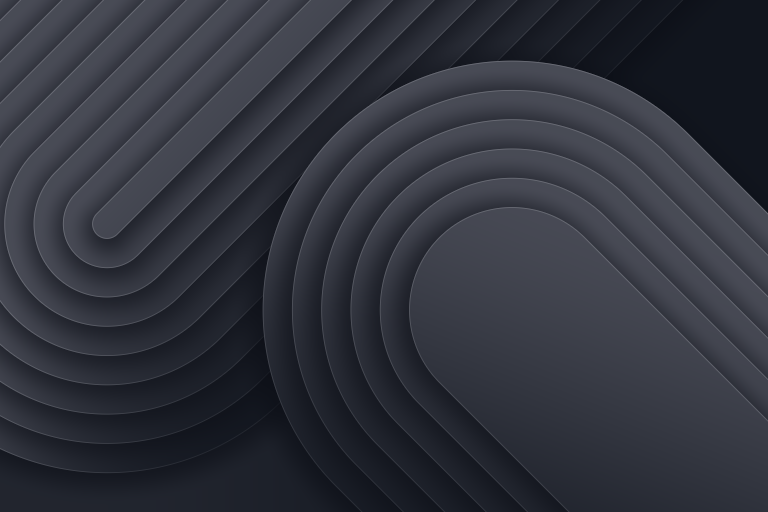
A Shadertoy shader for this background:

```glsl
// Two nests of rounded 45-degree bands stacked like cut paper on a dark ground.
// Each layer is a half-infinite capsule distance field, painted from the
// widest to the narrowest with a soft shadow, a gradient fill and a thin rim.

// Lengths are in canvas heights.
const vec3 DARK = vec3(0.066, 0.082, 0.116);
const vec3 LIGHT = vec3(0.284, 0.293, 0.335);
const vec3 RIM = vec3(0.55, 0.56, 0.59);
const vec3 SHADOW = vec3(0.045, 0.055, 0.085);

const float BAND_STEP = 0.0572;
const float RIM_WIDTH = 0.0017;
const float SHADOW_INNER = -0.020;
const float SHADOW_OUTER = 0.052;
const float SHADOW_STRENGTH = 0.62;

const vec2 LEFT_CENTER = vec2(0.209, 0.5625);
const vec2 LEFT_AXIS = vec2(0.70711, 0.70711);
const vec2 LEFT_SHADOW = vec2(0.004, -0.010);
const float LEFT_RADIUS = 0.029;
const int LEFT_LAYERS = 9;

const vec2 RIGHT_CENTER = vec2(1.0, 0.3945);
const vec2 RIGHT_AXIS = vec2(0.70711, -0.70711);
const vec2 RIGHT_SHADOW = vec2(-0.012, -0.006);
const float RIGHT_RADIUS = 0.201;
const int RIGHT_LAYERS = 6;

// Distance to a ray that leaves the center along a unit axis.
float rayDistance(vec2 p, vec2 center, vec2 axis) {
    vec2 q = p - center;
    return length(q - axis * max(dot(q, axis), 0.0));
}

// Antialiased inside mask of a distance field.
float coverage(float d, float pixel) {
    return clamp(0.5 - d / pixel, 0.0, 1.0);
}

// Paint nested capsules over a base colour, outermost first.
vec3 paintNest(vec3 base, vec2 p, vec2 center, vec2 axis, vec2 shadowOffset,
               float innerRadius, int layers, float light, float pixel) {
    vec3 color = base;
    vec3 fill = mix(DARK, LIGHT, light);
    float rayDist = rayDistance(p, center, axis);
    float shadowDist = rayDistance(p - shadowOffset, center, axis);

    for (int i = layers - 1; i >= 0; i--) {
        float radius = innerRadius + float(i) * BAND_STEP;
        float d = rayDist - radius;
        float shade = 1.0 - smoothstep(SHADOW_INNER, SHADOW_OUTER, shadowDist - radius);
        color = mix(color, SHADOW, SHADOW_STRENGTH * shade);

        float inside = coverage(d, pixel);
        float rim = inside - coverage(d + RIM_WIDTH, pixel);
        color = mix(color, fill, inside);
        color = mix(color, RIM, rim * (0.12 + 0.38 * light));
    }
    return color;
}

void mainImage(out vec4 fragColor, in vec2 fragCoord) {
    vec2 p = fragCoord / iResolution.y;
    float pixel = 1.0 / iResolution.y;

    // Ground, fading to near black on the right.
    float groundLight = 0.3 * (1.0 - smoothstep(0.2, 1.15, p.x));
    vec3 color = mix(DARK, LIGHT, groundLight);

    // Left nest, lit from the upper left.
    float leftLight = 1.0 - smoothstep(-0.5, 0.45, p.x - p.y);
    color = paintNest(color, p, LEFT_CENTER, LEFT_AXIS, LEFT_SHADOW,
                      LEFT_RADIUS, LEFT_LAYERS, leftLight, pixel);

    // Right nest, lit from above.
    float rightLight = smoothstep(0.05, 1.1, p.y + 0.4 * p.x);
    color = paintNest(color, p, RIGHT_CENTER, RIGHT_AXIS, RIGHT_SHADOW,
                      RIGHT_RADIUS, RIGHT_LAYERS, rightLight, pixel);

    fragColor = vec4(color, 1.0);
}
```
